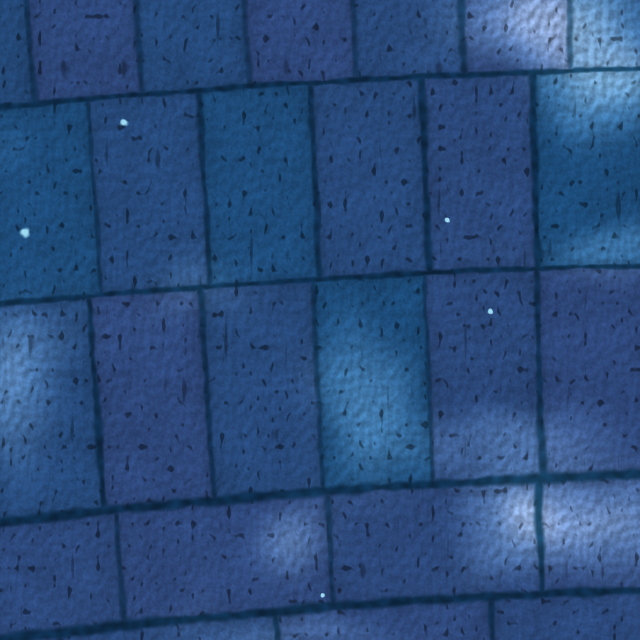
A three.js fragment shader for this texture:

```glsl
// Blue-toned brick paving in slightly bowed rows, with dark joints, pits and dappled light.
varying vec2 vUv;

#define BRICK vec3(0.155, 0.292, 0.475)
#define BRICK_LIT vec3(0.30, 0.47, 0.67)
#define SUNLIT vec3(0.60, 0.73, 0.88)
#define JOINT vec3(0.045, 0.16, 0.27)
#define PURPLE_TINT vec3(0.025, -0.012, 0.005)
#define TEAL_TINT vec3(-0.055, 0.005, 0.0)
#define JOINT_HALF 0.0046
#define WOBBLE 0.0028
#define PIT_DEPTH 0.42
#define RELIEF 0.13
#define SPECK_COUNT 5

float hash(vec2 p) {
  return fract(sin(dot(p, vec2(127.1, 311.7))) * 43758.55);
}

// Gradient noise, roughly -0.7 to 0.7
float corner(vec2 cell, vec2 offset) {
  float angle = 6.2832 * hash(cell);
  return dot(vec2(cos(angle), sin(angle)), offset);
}

float noise(vec2 p) {
  vec2 i = floor(p), f = fract(p);
  vec2 s = f * f * f * (f * (f * 6.0 - 15.0) + 10.0);
  vec2 e = vec2(1.0, 0.0);
  float low = mix(corner(i, f), corner(i + e, f - e), s.x);
  float high = mix(corner(i + e.yx, f - e.yx), corner(i + 1.0, f - 1.0), s.x);
  return mix(low, high, s.y);
}

float fbm(vec2 p) {
  float sum = 0.0, gain = 0.6;
  for (int i = 0; i < 4; i++) {
    sum += gain * noise(p);
    p = p * 2.03 + 7.3;
    gain *= 0.5;
  }
  return sum;
}

// Soft pool of light
float pool(vec2 p, float x, float y, float w, float h) {
  vec2 d = (p - vec2(x, y)) / vec2(w, h);
  return exp(-dot(d, d));
}

float dappledLight(vec2 p) {
  vec2 q = p + 0.035 * vec2(noise(p * 7.0), noise(p * 7.0 + 31.0));
  float light = 0.85 * pool(q, 0.86, 0.97, 0.15, 0.09) + 0.6 * pool(q, 0.97, 0.86, 0.10, 0.07);
  light += 0.75 * pool(q, 0.81, 0.19, 0.08, 0.08) + 0.6 * pool(q, 0.97, 0.19, 0.12, 0.08);
  light += 0.55 * pool(q, 0.02, 0.40, 0.08, 0.12) + 0.42 * pool(q, 0.57, 0.38, 0.08, 0.14);
  light += 0.5 * pool(q, 0.46, 0.15, 0.06, 0.07) + 0.35 * pool(q, 0.78, 0.31, 0.16, 0.05);
  light += 0.4 * pool(q, 0.96, 0.60, 0.13, 0.05) + 0.25 * pool(q, 0.31, 0.56, 0.09, 0.06);
  light += 0.35 * pool(q, 0.45, 0.0, 0.18, 0.035) + 0.2 * pool(q, 0.0, 0.77, 0.06, 0.06);
  return max(light + 0.22 * fbm(p * 5.0) - 0.02, 0.0);
}

// Row layout: bottom edge, height, first joint, brick width
vec4 rowLayout(float v) {
  if (v > 0.833) return vec4(0.833, 0.308, 0.043, 0.169);
  if (v > 0.525) return vec4(0.525, 0.308, 0.148, 0.172);
  if (v > 0.182) return vec4(0.182, 0.343, 0.151, 0.173);
  if (v > 0.0) return vec4(0.0, 0.182, 0.188, 0.328);
  return vec4(-0.15, 0.15, 0.100, 0.335);
}

void main() {
  vec2 p = vUv;

  // Wobble, then bow the rows and lean the cross joints
  vec2 q = p + WOBBLE * vec2(noise(p * 13.0), noise(p * 13.0 + 19.0));
  q += 0.45 * WOBBLE * vec2(noise(p * 55.0), noise(p * 55.0 + 43.0));
  float rise = (0.122 - 0.044 * q.x) * q.x * mix(1.0, 0.77, smoothstep(0.2, 0.5, q.y));
  float v = q.y - rise;
  vec4 row = rowLayout(v);
  float u = q.x + mix(0.08, 0.02, q.x) * (v - row.x - 0.5 * row.y);
  float across = (u - row.z) / row.w;
  vec2 brick = vec2(floor(across), row.x * 37.0);

  // Joints of uneven width and strength
  float dRow = min(v - row.x, row.x + row.y - v);
  float dCross = abs(fract(across + 0.5) - 0.5) * row.w;
  float wear = 1.0 + 0.7 * noise(p * 9.0 + 5.0) + 0.6 * noise(p * 38.0);
  float rowHalf = JOINT_HALF * wear * mix(1.45, 0.75, smoothstep(0.22, 0.4, v));
  float seed = hash(vec2(floor(across + 0.5), row.x * 53.0 + 2.0));
  float crossHalf = JOINT_HALF * wear * mix(0.65, 1.1, seed);
  float crossStrength = mix(0.6, 1.0, seed) * mix(1.0, 0.75, step(0.833, v));
  float joint = 1.0 - smoothstep(0.35 * rowHalf, 1.6 * rowHalf + 0.001, dRow);
  float crossJoint = 1.0 - smoothstep(0.35 * crossHalf, 1.6 * crossHalf + 0.001, dCross);
  joint = max(joint, crossStrength * crossJoint);

  // Brick colour under the light
  float light = dappledLight(p);
  vec3 color = mix(BRICK, BRICK_LIT, smoothstep(0.0, 0.55, light));
  color = mix(color, SUNLIT, smoothstep(0.4, 1.05, light));
  float tint = hash(brick + 4.0);
  color += mix(PURPLE_TINT, TEAL_TINT, tint * tint);
  color *= 1.0 + 0.16 * fbm(p * 14.0 + 11.0);

  // Grain, slanted relief, pits and upright scratches
  vec2 g = p * vec2(95.0, 75.0);
  float relief = noise(g) - noise(g + vec2(0.35, -0.4));
  color *= 1.0 + RELIEF * (1.0 + 1.6 * light) * relief + 0.11 * noise(p * 210.0);
  float pits = smoothstep(0.3, 0.52, noise(p * vec2(88.0, 58.0) + 3.0));
  float scratches = smoothstep(0.42, 0.6, noise(p * vec2(75.0, 14.0) + 8.0));
  color *= 1.0 - PIT_DEPTH * max(pits, 0.7 * scratches);

  // Joint fill with a soft shadow at the brick edges
  color *= 1.0 - 0.16 * exp(-min(dRow, dCross) / 0.01);
  vec3 fill = JOINT * (1.0 + 0.5 * noise(p * 60.0)) + vec3(0.05, 0.13, 0.15) * min(light, 1.0);
  color = mix(color, fill, 0.92 * joint);

  // Scattered pale specks
  for (int i = 0; i < SPECK_COUNT; i++) {
    float k = float(i);
    vec2 d = p - vec2(hash(vec2(k, 3.0)), hash(vec2(k, 8.0)));
    float size = mix(0.004, 0.008, hash(vec2(k, 5.0))) * (1.0 + 0.5 * noise(p * 120.0));
    color = mix(color, vec3(0.62, 0.86, 0.95), 1.0 - smoothstep(0.5 * size, 1.2 * size, length(d)));
  }

  gl_FragColor = vec4(clamp(color, 0.0, 1.0), 1.0);
}
```
